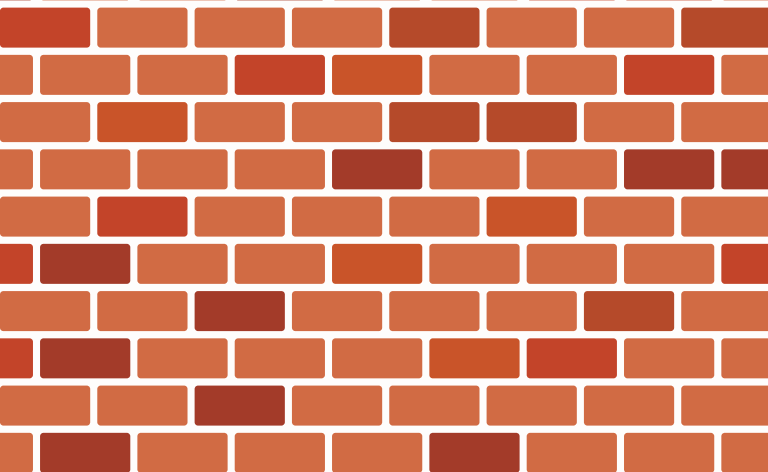
Write a Shadertoy shader that draws this pattern.

```glsl
// Lengths are fractions of the canvas height
const vec2 PITCH = vec2(0.2062, 0.1001);
const vec2 HALF_BRICK = vec2(0.0956, 0.0424);
const vec2 FIRST_CENTER = vec2(0.0955, 0.0585);
const float CORNER_RADIUS = 0.0075;
const float ROW_SHIFT = 0.412;      // offset of odd rows, in brick pitches
const float ACCENT_SHARE = 0.39;
const float ACCENT_JITTER = 0.35;

const vec3 MORTAR = vec3(0.998, 0.994, 0.988);
const vec3 CLAY = vec3(0.820, 0.420, 0.267);
const vec3 ORANGE = vec3(0.790, 0.330, 0.160);
const vec3 RED = vec3(0.765, 0.267, 0.160);
const vec3 MAROON = vec3(0.640, 0.230, 0.160);
const vec3 RUST = vec3(0.710, 0.290, 0.165);

float hash(vec2 p) {
    vec3 q = fract(vec3(p.xyx) * 0.1031);
    q += dot(q, q.yzx + 33.33);
    return fract((q.x + q.y) * q.z);
}

float roundedBox(vec2 p, vec2 halfSize, float radius) {
    vec2 q = abs(p) - halfSize + radius;
    return length(max(q, 0.0)) + min(max(q.x, q.y), 0.0) - radius;
}

// Mostly clay, with evenly scattered accent bricks
vec3 brickColor(vec2 cell) {
    float spread = dot(cell, vec2(0.7549, 0.5698));
    float pick = fract(spread + ACCENT_JITTER * hash(cell + 17.0));
    if (pick > ACCENT_SHARE) return CLAY;

    float tone = hash(cell + 53.0);
    if (tone < 0.32) return ORANGE;
    if (tone < 0.60) return RED;
    if (tone < 0.85) return MAROON;
    return RUST;
}

void mainImage(out vec4 fragColor, in vec2 fragCoord) {
    vec2 p = fragCoord / iResolution.y;
    p.y = 1.0 - p.y;

    // Running bond, rows counted from the top
    vec2 grid = (p - FIRST_CENTER) / PITCH;
    float row = floor(grid.y + 0.5);
    grid.x -= ROW_SHIFT * mod(row, 2.0);
    vec2 cell = vec2(floor(grid.x + 0.5), row);

    // Rounded brick over mortar
    float d = roundedBox((grid - cell) * PITCH, HALF_BRICK, CORNER_RADIUS);
    float coverage = clamp(0.5 - d * iResolution.y, 0.0, 1.0);
    fragColor = vec4(mix(MORTAR, brickColor(cell), coverage), 1.0);
}
```
